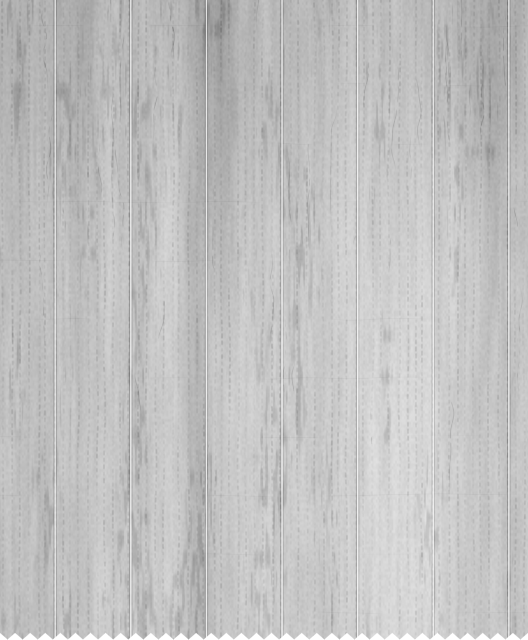
A Shadertoy shader for this texture:

```glsl
// Pale grey wooden planks: seven vertical grooves, soft tonal bands, stitched
// grain columns and wandering cracks, ending in a pinked zigzag lower edge.
// Tone is summed from gaussians and noise; details come from hashed cells.

float hash(vec2 p) {
    p = fract(p * vec2(0.1031, 0.1137));
    p += dot(p, p.yx + 33.33);
    return fract((p.x + p.y) * p.x * 7.31 + p.y * 13.7);
}

float noise(vec2 p) {
    vec2 i = floor(p), f = fract(p);
    f = f * f * (3.0 - 2.0 * f);
    return mix(mix(hash(i), hash(i + vec2(1, 0)), f.x),
               mix(hash(i + vec2(0, 1)), hash(i + vec2(1, 1)), f.x), f.y);
}

float bump(float x, float center, float width) {
    float d = (x - center) / width;
    return exp(-d * d);
}

// Antialiased line of half width w at signed distance d
float line(float d, float w, float px) {
    return 1.0 - smoothstep(w - px, w + px, abs(d));
}

// Broad light and dark areas
float broadTone(vec2 uv) {
    float x = uv.x + 0.012 * (noise(vec2(uv.x * 9.0, uv.y * 5.0)) - 0.5);
    float upper = smoothstep(0.25, 1.0, uv.y);
    float tone = 0.775 - 0.065 * smoothstep(0.5, 1.05, uv.y);
    tone += 0.065 * bump(x, 0.77, 0.15) * bump(uv.y, 0.28, 0.4);
    tone += 0.035 * bump(x, 0.72, 0.14) * upper;
    tone -= 0.025 * bump(x, 0.03, 0.12);
    tone -= 0.045 * bump(x, 0.155, 0.03) * (0.4 + 0.6 * upper);
    tone += 0.030 * bump(x, 0.205, 0.025);
    tone += 0.030 * bump(x, 0.325, 0.025);
    tone -= 0.060 * bump(x, 0.375, 0.022);
    tone -= 0.060 * bump(x, 0.42, 0.045) * upper;
    tone += 0.025 * bump(x, 0.49, 0.035);
    tone -= 0.075 * bump(x, 0.93, 0.035) * (0.3 + 0.7 * upper);
    return tone;
}

// Columns of short dashes, nine to a plank
float stitches(vec2 p, float px) {
    float sum = 0.0;
    float x = p.x * 63.0 + 0.25 * (noise(vec2(p.x * 20.0, p.y * 9.0)) - 0.5);
    float column = floor(x);
    float offset = 0.3 + 0.4 * hash(vec2(column, 5.0));
    float y = p.y * 76.0 + 9.0 * hash(vec2(column, 11.0));
    float jitter = hash(vec2(column, floor(y)));
    float across = line(fract(x) - offset, 0.11, px * 50.0);
    float along = line(fract(y) - 0.5, 0.22 + 0.14 * jitter, 0.16);
    float fade = smoothstep(0.2, 0.8, noise(vec2(column * 3.7, p.y * 5.0)));
    sum += across * along * (0.35 + 0.65 * fade) * (0.4 + 0.6 * jitter);
    return sum;
}

// Thin, broken, wavering cracks that fade at both ends
float cracks(vec2 p, float px) {
    float sum = 0.0;
    for (int i = 0; i < 44; i++) {
        float k = float(i) + 1.0;
        float x0 = hash(vec2(k, 2.0));
        float y0 = 1.25 * sqrt(hash(vec2(k, 17.0)));
        float len = 0.04 + 0.10 * hash(vec2(k, 29.0));
        float t = (p.y - y0) / len;
        float lean = 0.014 * (hash(vec2(k, 41.0)) - 0.5) * t;
        float path = x0 + lean + 0.010 * (noise(vec2(k * 7.0, p.y * 28.0)) - 0.5);
        float broken = smoothstep(0.2, 0.6, noise(vec2(k * 3.0, p.y * 90.0)));
        sum += line(p.x - path, 0.0008, px) * broken * (1.0 - smoothstep(0.4, 1.0, abs(t)));
    }
    return min(sum, 1.0);
}

void mainImage(out vec4 fragColor, in vec2 fragCoord) {
    vec2 uv = fragCoord / iResolution.xy;
    vec2 p = fragCoord / iResolution.x;
    float px = 0.7 / iResolution.x;

    // Wood: broad tone, long fibres, fine speckle
    float tone = broadTone(uv);
    tone += 0.045 * (noise(p * vec2(48.0, 2.5)) - 0.5);
    tone += 0.045 * (noise(p * vec2(150.0, 9.0) + 7.0) - 0.5);
    tone += 0.040 * (noise(p * vec2(300.0, 190.0)) - 0.5);
    float streak = noise(p * vec2(210.0, 26.0)) * noise(p * vec2(30.0, 4.0) + 3.0);
    tone -= 0.09 * smoothstep(0.38, 0.75, streak);
    tone -= 0.085 * stitches(p, px);
    tone -= 0.10 * cracks(p, px);

    // Faint level scratches
    float row = p.y * 9.0 + 0.06 * noise(p * vec2(12.0, 3.0));
    float scratch = line(fract(row) - 0.5, 0.006, px * 9.0);
    tone -= 0.03 * scratch * smoothstep(0.55, 0.8, noise(vec2(p.x * 9.0, floor(row) * 5.0)));

    // Grooves: a bright ridge between two dark lines
    float groove = (fract((p.x - 0.1045) / 0.1432 + 0.5) - 0.5) * 0.1432;
    tone -= 0.17 * line(groove + 0.0022, 0.0009, px);
    tone -= 0.12 * line(groove - 0.0024, 0.0008, px);
    tone = mix(tone, 0.97, 0.85 * line(groove, 0.0011, px));

    // Zigzag lower edge over white
    float tooth = abs(fract(p.x * 35.0) - 0.5) * 2.0;
    float edge = 0.001 + 0.0125 * tooth;
    tone = mix(1.0, tone, smoothstep(-px, px, (p.y - edge) * 0.75));

    fragColor = vec4(vec3(clamp(tone, 0.0, 1.0)), 1.0);
}
```
